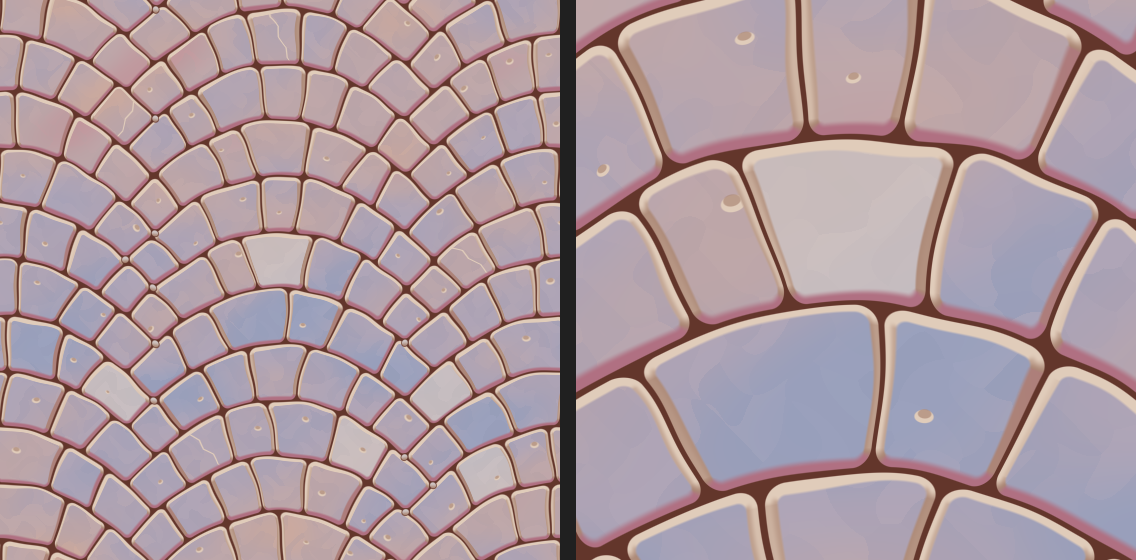
Left: the whole. Right: its middle third, enlarged.
A Shadertoy shader for this pattern:

```glsl
const float TAU = 6.28318;
const float ROWS = 10.0;               // courses per canvas height
const float BEND = 2.0;                // curvature of each arch
const float ARC = 0.585;               // length of one arch
const vec2 PHASE = vec2(0.143, 0.625); // course offset: middle, edge column
const float JITTER = 0.36;
const float SLANT = 0.32;              // lean of the joints
const float ROUNDING = 0.0135;
const float GAP = 0.0011;
const float RIM = 0.0056;
const float PIT_SIZE = 0.0045;
const float PEBBLE_SIZE = 0.0056;
const vec3 GROUT = vec3(0.39, 0.21, 0.17);
const vec3 CREAM = vec3(0.88, 0.80, 0.73);
const vec3 TAN = vec3(0.67, 0.53, 0.46);
const vec3 PINK = vec3(0.69, 0.44, 0.51);
const vec3 MAUVE = vec3(0.74, 0.65, 0.66);
const vec3 LILAC = vec3(0.68, 0.64, 0.71);
const vec3 BLUE = vec3(0.56, 0.62, 0.75);
const vec3 PEACH = vec3(0.82, 0.66, 0.58);
const vec3 ROSE = vec3(0.76, 0.55, 0.58);
const vec3 PALE = vec3(0.81, 0.77, 0.76);

struct Stone {
    vec2 id;
    vec2 local;    // position along and across the course
    vec2 level;    // course coordinates of both columns
    vec2 facing;   // direction of the nearest edge
    float inset;   // distance inward from the outline
};

float hash(vec2 p) {
    vec3 q = fract(p.xyx * 0.1031);
    q += dot(q, q.yzx + 33.33);
    return fract((q.x + q.y) * q.z);
}

float mask(float d) {
    float aa = 0.8 / iResolution.y;
    return smoothstep(aa, -aa, d);
}

// Random value of the nearest cell point, for flat brush dabs
float dabs(vec2 p) {
    float best = 9.0, value = 0.0;
    for (int k = 0; k < 9; k++) {
        vec2 c = floor(p) + vec2(k % 3 - 1, k / 3 - 1);
        float d = length(c + vec2(hash(c), hash(c + 57.0)) - p);
        if (d < best) { best = d; value = hash(c + 113.0); }
    }
    return value;
}

// Position of a joint, in stones, at a height across the course
float joint(float k, float count, float seed, float height) {
    if (k < 0.5 || k > count - 0.5) return k;
    return k + JITTER * (hash(vec2(k + 3.0, seed)) - 0.5)
        + SLANT * height * (hash(vec2(k + 23.0, seed)) - 0.5);
}

Stone layStone(vec2 p) {
    Stone s;
    vec2 off = vec2(fract(p.x) - 0.5, p.x - round(p.x));
    s.level = ROWS * (p.y + BEND * off * off) + PHASE;
    vec2 row = floor(s.level);

    // Interlocking ownership between neighbouring columns
    bool middle = row.y > row.x;
    float x = middle ? off.x : off.y;
    float height = (middle ? s.level.x - row.x : s.level.y - row.y) - 0.5;
    float beyond = middle ? s.level.y - row.x - 1.0 : s.level.x - row.y;
    float otherSlope = 2.0 * BEND * (middle ? off.y : off.x);
    float end = beyond / (ROWS * length(vec2(1.0, otherSlope)));
    float seed = middle ? mod(row.x, ROWS) + 20.0 : mod(row.y, ROWS) + 50.0;

    // Arc length of the foot point on the course centre line
    float slope = 2.0 * BEND * x, stretch = length(vec2(1.0, slope));
    float foot = x - height / ROWS * slope / (stretch * stretch);
    float bend = 2.0 * BEND * foot;
    float count = 6.0 + step(0.4, hash(vec2(seed, 7.0)));
    float u = (foot * (1.0 + bend * bend / 6.0) / ARC + 0.5) * count;
    float n = clamp(round(u), 1.0, count - 1.0);
    if (u < joint(n, count, seed, height)) n--;
    float a = joint(n, count, seed, height);
    float b = joint(n + 1.0, count, seed, height);
    float width = ARC / count, thick = 1.0 / (ROWS * stretch);
    float left = n < 0.5 ? end : (u - a) * width;
    float right = n > count - 1.5 ? end : (b - u) * width;

    // Rounded outline
    vec2 edge = vec2(min(left, right), (0.5 - abs(height)) * thick);
    vec2 q = max(ROUNDING - edge, 0.0);
    s.inset = ROUNDING - length(q);
    q *= vec2(right < left ? 1.0 : -1.0, sign(height)) / max(length(q), 1e-5);
    s.facing = vec2(q.x + q.y * slope, q.y - q.x * slope) / stretch;
    s.local = vec2((u - 0.5 * (a + b)) * width, height * thick);
    s.id = vec2(n + 1.0, seed);
    return s;
}

vec3 stoneColour(vec2 p, vec2 id) {
    float dab = dabs(p * 34.0 + 0.4 * sin(p.yx * 90.0)) - 0.5;
    float wash = 0.75 * sin(TAU * (p.y - 0.6))
        + 0.5 * sin(TAU * (2.0 * p.x + p.y) + 1.5 * sin(TAU * 3.0 * p.y))
        + 0.4 * sin(TAU * (3.0 * p.x - 4.0 * p.y))
        + 0.9 * hash(id + 5.0) + 0.35 * dab - 0.55;
    vec3 c = mix(LILAC, MAUVE, smoothstep(-0.7, 0.7, wash));
    c = mix(c, BLUE, 0.65 * smoothstep(0.6, 1.9, -wash));
    vec3 warm = mix(PEACH, ROSE, smoothstep(0.55, 0.75, hash(id + 9.0)));
    c = mix(c, warm, 0.7 * smoothstep(0.6, 1.9, wash));
    c = mix(c, PALE, 0.75 * step(0.95, hash(id + 13.0)));
    return c + 0.018 * dab;
}

vec3 addWear(vec3 c, vec2 q, vec2 id) {
    // Pit with a pale lower lip
    vec2 d = q - 0.045 * (vec2(hash(id + 17.0), hash(id + 20.0)) - 0.5);
    float size = PIT_SIZE * (0.6 + 0.6 * hash(id + 25.0));
    float pitted = step(0.65, hash(id + 23.0));
    d.x *= 0.7;
    c = mix(c, CREAM, pitted * mask(length(d) - size));
    d.y -= 0.4 * size;
    c = mix(c, TAN, 0.7 * pitted * mask(length(d) - 0.7 * size));
    // Crack
    float zigzag = q.x + 0.35 * q.y + 0.012 * abs(fract(q.y * 28.0) - 0.5);
    float cracked = step(0.96, hash(id + 71.0));
    return mix(c, CREAM, cracked * mask(abs(zigzag - 0.012) - 0.0012));
}

void mainImage(out vec4 fragColor, in vec2 fragCoord) {
    vec2 p = fragCoord / iResolution.y;
    vec2 wobble = sin(TAU * (p.yx * 5.0 + p * 3.0)) + 0.6 * sin(TAU * (p.yx * 11.0 - p * 8.0));
    Stone s = layStone(p + 0.0018 * wobble);
    float d = s.inset - GAP - 0.0012 * hash(s.id + 41.0);
    vec3 face = addWear(stoneColour(p, s.id), s.local, s.id);

    // Bevel: cream above, tan inside the flanks, pink below
    float light = s.facing.y - 0.15 * s.facing.x;
    float width = RIM * (0.85 + 0.3 * hash(s.id + 47.0) + 0.12 * (wobble.x + wobble.y));
    float below = smoothstep(-0.35, -0.8, light);
    float inner = smoothstep(0.25, 0.9, d / width) * smoothstep(0.75, 0.2, light);
    vec3 rim = mix(TAN, CREAM, smoothstep(-0.5, 0.3, light));
    rim = mix(mix(rim, TAN, 0.55 * inner), PINK, below);
    float fade = mix(0.001, 0.0025, below);
    face = mix(face, rim, smoothstep(width + fade, width - fade, d));
    vec3 colour = mix(GROUT, face, mask(-d));

    // Pebbles where the columns interlock
    vec2 corner = round(s.level);
    float offset = corner.x - corner.y;
    float luck = hash(mod(corner, ROWS) + 60.0 + 20.0 * floor(2.0 * p.x));
    if (luck > 0.76 && (offset == 0.0 || offset == -1.0)) {
        vec2 off = (s.level - corner) / (ROWS * 1.43);
        float pebble = length(off) - PEBBLE_SIZE;
        colour = mix(colour, GROUT, mask(pebble - 0.0013));
        vec3 grey = mix(TAN, PALE, smoothstep(-0.008, 0.005, off.x + off.y));
        colour = mix(colour, grey, mask(pebble));
    }
    fragColor = vec4(colour, 1.0);
}
```
